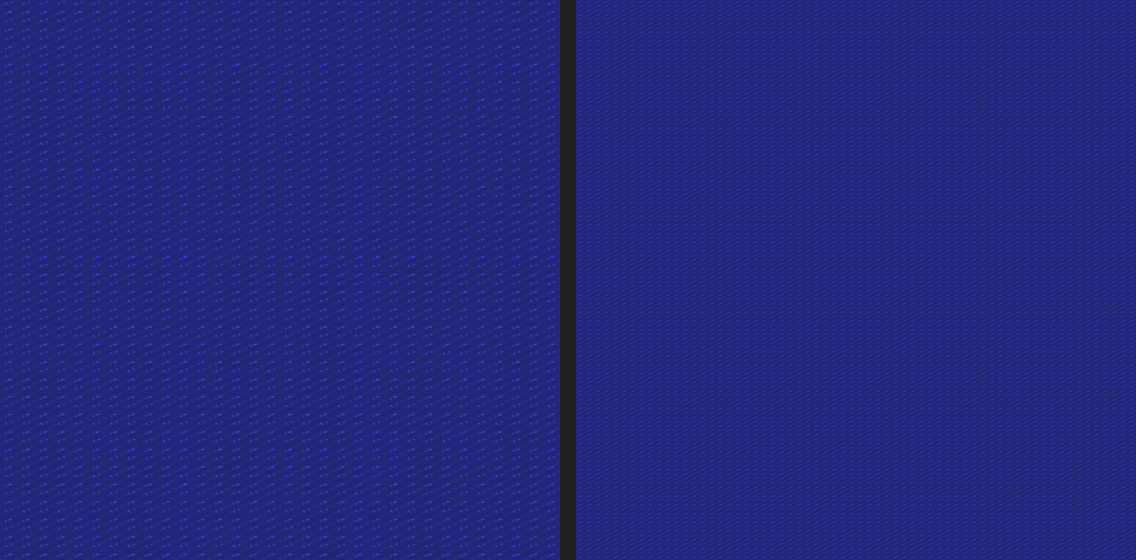
Left: one tile. Right: repeated 2 by 2.
Write a WebGL 2 fragment shader that draws this texture.

```glsl
#version 300 es
precision highp float;
// Indigo twill cloth: small cells with two slanted rows of fine bright specks.
#define CELLS 32.0               // repeats across and up
#define DASH_LENGTH 0.075        // half length, in cells
#define DASH_RADIUS 0.044
#define DOT_RADIUS 0.058
#define FLECK_RADIUS 0.046
#define FLECKS 8
#define WEAR 0.25                // brightness change between repeats
#define DARK vec3(0.133, 0.139, 0.453)
#define GROUND vec3(0.143, 0.149, 0.482)
#define BRIGHT vec3(0.230, 0.240, 0.800)

uniform vec2 u_resolution;
out vec4 outColor;

const float TAU = 6.2831853;

float hash(vec2 p) {
    vec3 q = fract(p.xyx * vec3(0.1031, 0.1030, 0.0973));
    q += dot(q, q.yzx + 33.33);
    return fract((q.x + q.y) * q.z);
}

// Gradient noise that wraps after a whole period.
float corner(vec2 cell, vec2 offset, float period) {
    float angle = TAU * hash(mod(cell, period) + 17.0);
    return dot(vec2(cos(angle), sin(angle)), offset);
}

float noise(vec2 p, float period) {
    vec2 i = floor(p), f = fract(p);
    vec2 u = f * f * f * (f * (f * 6.0 - 15.0) + 10.0);
    vec2 e = vec2(1.0, 0.0);
    float low = mix(corner(i, f, period), corner(i + e, f - e, period), u.x);
    float high = mix(corner(i + e.yx, f - e.yx, period),
                     corner(i + e.xx, f - e.xx, period), u.x);
    return mix(low, high, u.y);
}

// Coverage of a slanted capsule repeated in every cell, with wear per repeat.
float mark(vec2 q, vec2 center, float halfLength, float radius, float edge) {
    vec2 o = q - center;
    vec2 cell = floor(o + 0.5);
    vec2 d = o - cell;
    vec2 along = normalize(vec2(1.0, 0.3));
    d -= along * clamp(dot(d, along), -halfLength, halfLength);
    float cover = 1.0 - smoothstep(radius - edge, radius + edge, length(d));
    return cover * (1.0 - WEAR * hash(mod(cell, CELLS) + center * 7.0));
}

void main() {
    vec2 uv = gl_FragCoord.xy / u_resolution;
    vec2 q = uv * CELLS;
    float edge = 0.008 + 0.5 * CELLS / u_resolution.y;

    // Shallow ribs: two per cell, rising half a cell for each cell across
    float rib = 0.5 + 0.5 * cos(TAU * (2.0 * q.y - q.x - 0.15));
    float grain = noise(uv * 192.0, 192.0);
    vec3 color = mix(DARK, GROUND, clamp(rib + 0.3 * grain, 0.0, 1.0));

    // Faint flecks scattered along both ribs
    float light = 0.0;
    for (int i = 0; i < FLECKS; i++) {
        float k = float(i);
        float t = (k + 0.5) / float(FLECKS);
        float lift = 0.5 * mod(k, 2.0) + 0.22 * (hash(vec2(k, 3.0)) - 0.5);
        vec2 center = vec2(t, 0.5 * t + 0.07 + lift);
        light = max(light, 0.24 * mark(q, center, 0.01, FLECK_RADIUS, edge));
    }

    // Lower row: a dot, then a dash
    light = max(light, 0.75 * mark(q, vec2(0.34, 0.22), 0.0, DOT_RADIUS, edge));
    light = max(light, mark(q, vec2(0.58, 0.31), DASH_LENGTH, DASH_RADIUS, edge));

    // Upper row: a brighter dot, then a shorter dash
    light = max(light, mark(q, vec2(0.36, 0.80), 0.0, DOT_RADIUS, edge));
    light = max(light, 0.8 * mark(q, vec2(0.66, 0.89), 0.03, DASH_RADIUS, edge));

    color = mix(color, BRIGHT, light);

    // Slight uneven dye
    color *= 1.0 + 0.006 * noise(uv * 6.0, 6.0);
    outColor = vec4(color, 1.0);
}
```
